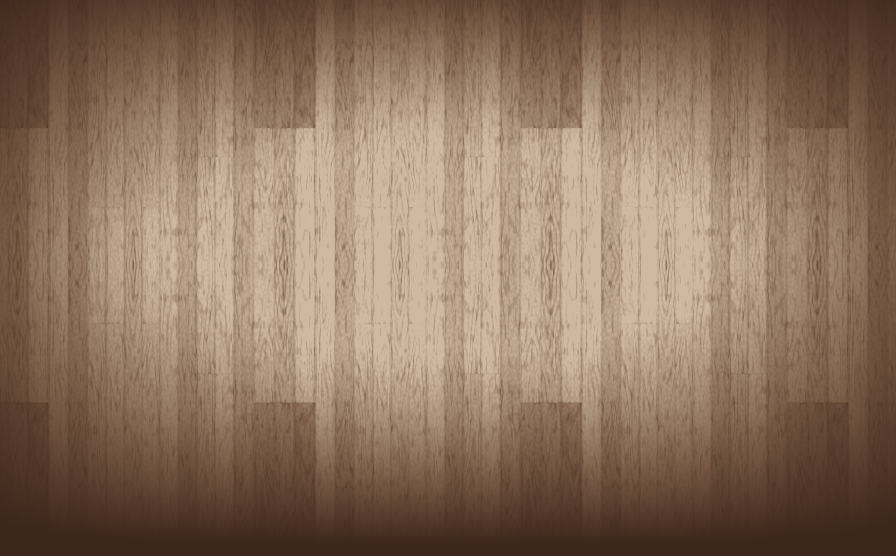
Reproduce this texture procedurally as a WebGL 1 fragment shader.

```glsl
precision highp float;
// Vertical wooden planks, mirrored about a horizontal axis, under a warm oval glow.

uniform vec2 u_resolution;

#define PERIOD 0.2975
#define ANCHOR 0.3919
#define STRIPS 14.0
#define MIRROR_Y 0.523
#define GLOW_CENTER vec2(0.5, 0.55)
#define GLOW_GAIN 1.32
#define GRAIN 0.24
#define FIGURE 0.15
#define SEAM 0.17
#define DARK_WOOD vec3(0.24, 0.15, 0.105)
#define MID_WOOD vec3(0.47, 0.35, 0.27)
#define LIGHT_WOOD vec3(0.81, 0.73, 0.625)

float hash(vec2 p) {
  vec3 q = fract(p.xyx * vec3(0.1031, 0.1030, 0.0973));
  q += dot(q, q.yzx + 33.33);
  return fract((q.x + q.y) * q.z);
}

float gradientDot(vec2 cell, vec2 offset) {
  float angle = 6.2832 * hash(cell);
  return dot(vec2(cos(angle), sin(angle)), offset);
}

float gradientNoise(vec2 p) {
  vec2 i = floor(p), f = fract(p);
  vec2 s = f * f * f * (f * (f * 6.0 - 15.0) + 10.0);
  float low = mix(gradientDot(i, f), gradientDot(i + vec2(1, 0), f - vec2(1, 0)), s.x);
  float high = mix(gradientDot(i + vec2(0, 1), f - vec2(0, 1)),
                   gradientDot(i + vec2(1, 1), f - vec2(1, 1)), s.x);
  return mix(low, high, s.y);
}

// Stain of a strip: x = near the axis, y = beyond its end joint, z = joint distance
vec3 plank(float k) {
  mat4 inner = mat4(0.00, 0.00, 0.06, 0.01, 0.03, 0.21, 0.07, 0.03,
                    0.21, 0.11, 0.14, 0.01, 0.02, 0.21, 0.0, 0.0);
  mat4 outer = mat4(0.06, 0.04, 0.08, 0.04, 0.04, 0.22, 0.12, 0.05,
                    0.22, 0.32, 0.29, 0.31, 0.03, 0.22, 0.0, 0.0);
  mat4 joint = mat4(0.105, 0.105, 0.70, 0.105, 0.70, 0.70, 0.195, 0.195,
                    0.70, 0.247, 0.247, 0.247, 0.70, 0.40, 0.0, 0.0);
  vec3 found = vec3(0.0);
  for (int c = 0; c < 4; c++) {
    for (int r = 0; r < 4; r++) {
      if (abs(k - float(c * 4 + r)) < 0.5) {
        found = vec3(inner[c][r], outer[c][r], joint[c][r]);
      }
    }
  }
  return found;
}

float stain(float k, float d, float soft) {
  vec3 board = plank(mod(k + STRIPS, STRIPS));
  float line = 1.0 - smoothstep(0.0, 2.0 * soft, abs(d - board.z));
  return mix(board.x, board.y, smoothstep(-soft, soft, d - board.z)) + 0.3 * SEAM * line;
}

// Nested pointed ovals around a knot on the mirror axis
float knot(float u, float d) {
  float wobble = 0.16 * gradientNoise(vec2(u * 2.0 + 7.0, d * 25.0));
  vec2 q = vec2(abs(u - 0.5) * 1.5, d * 6.0);
  float r = mix(length(q), q.x + q.y, 0.4) + wobble;
  return pow(0.5 + 0.5 * sin(r * 24.0 + 1.0), 2.0) * exp(-1.3 * r) + 0.5 * exp(-50.0 * r * r);
}

void main() {
  vec2 p = gl_FragCoord.xy / u_resolution;
  float d = abs(p.y - MIRROR_Y);
  float pixel = 1.0 / u_resolution.y;

  // Repeating strips of slightly uneven width
  float t = (p.x - ANCHOR) / PERIOD;
  t = fract(t - 0.011 * cos(6.2832 * t));
  float k = min(floor(t * STRIPS), STRIPS - 1.0);
  float u = t * STRIPS - k;
  float edge = min(u, 1.0 - u);
  float soft = STRIPS / (PERIOD * u_resolution.x);

  // Board stain blended with the neighbour across the seam
  float neighbour = k + (u < 0.5 ? -1.0 : 1.0);
  float blend = 0.5 * (1.0 - clamp(edge / soft, 0.0, 1.0));
  float shade = mix(stain(k, d, pixel), stain(neighbour, d, pixel), blend);
  float boundary = mod(k + step(0.5, u), STRIPS);
  shade += SEAM * (0.25 + 0.75 * hash(vec2(boundary, 3.0))) * (1.0 - smoothstep(0.02, 0.11, edge));

  // Long fibres, sparse dark pores and fine tooth
  float seed = k * 17.0 + step(plank(k).z, d) * 311.0;
  float fibre = gradientNoise(vec2(u * 5.0 + seed, d * 7.0));
  float pore = smoothstep(0.12, 0.42, gradientNoise(vec2(u * 6.0 + seed + 50.0, d * 42.0)));
  float tooth = gradientNoise(vec2(u * 10.0 + seed + 20.0, d * 140.0));
  shade += GRAIN * (0.35 * fibre + 0.6 * pore + 0.55 * tooth - 0.07);

  // Thin growth lines along the contours of a stretched field
  float field = gradientNoise(vec2(u * 1.1 + seed + 90.0, d * 5.0));
  field = 6.0 * field + 0.8 * u + 0.35 * gradientNoise(vec2(u * 3.0 + seed, d * 28.0));
  float growth = 1.0 - smoothstep(0.04, 0.28, abs(fract(field) - 0.5));
  float patchiness = smoothstep(-0.25, 0.3, gradientNoise(vec2(u + seed + 30.0, d * 9.0)));
  shade += FIGURE * (growth * patchiness - 0.15);

  // Strong knots on two strips, faint ones on two more
  float strong = 1.0 - step(0.5, min(abs(k - 2.0), abs(k - 10.0)));
  float faint = 1.0 - step(0.5, min(abs(k), abs(k - 7.0)));
  shade += (0.32 * strong + 0.14 * faint) * knot(u, d);

  // Oval glow fading to dark borders
  vec2 away = abs(p - GLOW_CENTER);
  float across = 1.0 - 0.64 * pow(away.x * 2.0, 2.2);
  float along = 1.0 - pow(min(away.y / 0.55, 1.0), 1.55);
  float glow = clamp(GLOW_GAIN * (across * along - 0.06), 0.0, 1.0);

  float light = clamp(glow * (1.04 - shade), 0.0, 1.0);
  vec3 color = mix(DARK_WOOD, MID_WOOD, clamp(light / 0.4, 0.0, 1.0));
  color = mix(color, LIGHT_WOOD, clamp((light - 0.4) / 0.6, 0.0, 1.0));
  gl_FragColor = vec4(color, 1.0);
}
```
